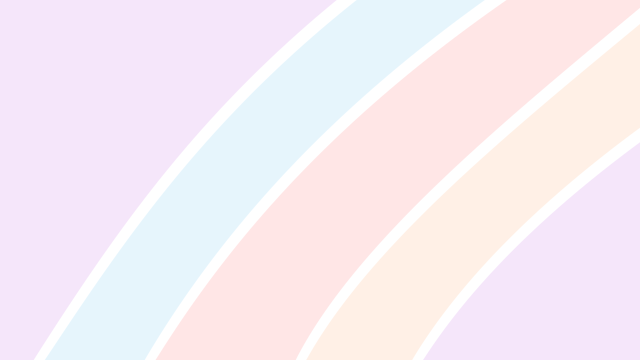
This background is drawn by a WebGL 1 fragment shader. Its source:

```glsl
precision highp float;

uniform vec2 u_resolution;

const vec3 LAVENDER = vec3(0.96, 0.90, 0.98);
const vec3 SKY = vec3(0.90, 0.96, 0.99);
const vec3 ROSE = vec3(1.00, 0.90, 0.90);
const vec3 PEACH = vec3(1.00, 0.94, 0.90);
const vec3 WHITE = vec3(1.0);

// Signed distance to the cubic x = c0 + c1 y + c2 y^2 + c3 y^3, positive on the right
float curveDistance(vec2 p, vec4 c) {
  float x = c.x + p.y * (c.y + p.y * (c.z + p.y * c.w));
  float slope = c.y + p.y * (2.0 * c.z + 3.0 * p.y * c.w);
  return (p.x - x) / sqrt(1.0 + slope * slope);
}

// Fills everything right of the curve, then strokes the curve in white
vec3 addBand(vec3 base, vec3 fill, vec2 p, vec4 curve, float halfWidth, float pixel) {
  float d = curveDistance(p, curve);
  float inside = smoothstep(-pixel, pixel, d);
  float stroke = 1.0 - smoothstep(-0.7 * pixel, 0.7 * pixel, abs(d) - halfWidth);
  return mix(mix(base, fill, inside), WHITE, stroke);
}

void main() {
  // Canvas height is one unit
  vec2 p = gl_FragCoord.xy / u_resolution.y;
  float pixel = 1.0 / u_resolution.y;

  // Strokes thicken gently toward the top
  float halfWidth = 0.0128 + 0.0046 * pow(p.y, 0.6);

  // Bands from the outer arc inward
  vec3 color = LAVENDER;
  color = addBand(color, SKY, p, vec4(0.109, 0.650, 0.023, 0.181), halfWidth, pixel);
  color = addBand(color, ROSE, p, vec4(0.417, 0.606, 0.250, 0.104), halfWidth, pixel);
  color = addBand(color, PEACH, p, vec4(0.836, 0.532, 0.720, -0.257), halfWidth, pixel);
  color = addBand(color, LAVENDER, p, vec4(1.160, 0.620, 0.590, 0.0), halfWidth, pixel);

  gl_FragColor = vec4(color, 1.0);
}
```
